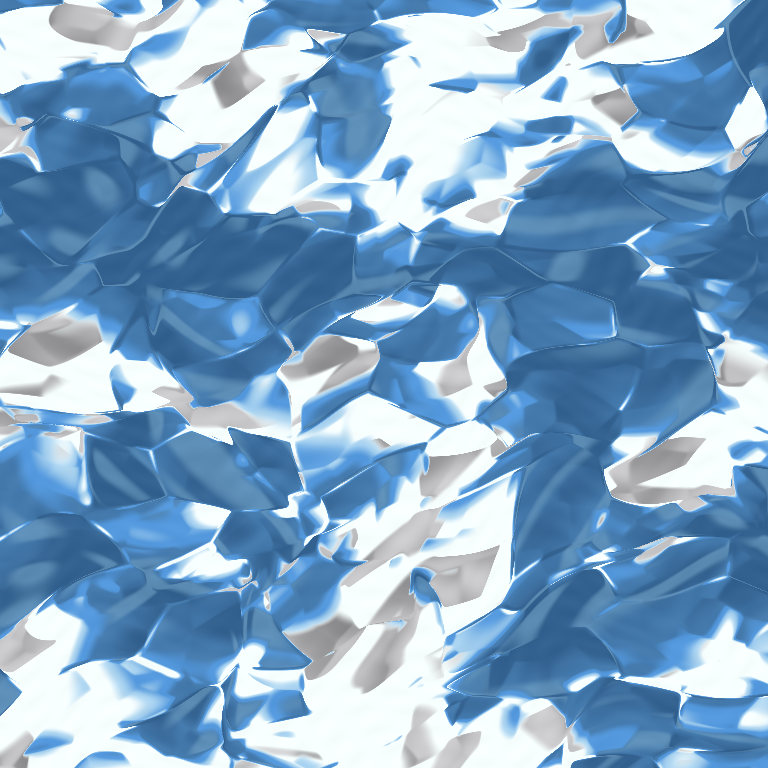
This texture is drawn by a three.js fragment shader. Its source:

```glsl
varying vec2 vUv;

vec2 hash2(vec2 p) {
  return fract(sin(vec2(dot(p, vec2(127.1, 311.7)), dot(p, vec2(269.5, 183.3)))) * 43758.545);
}

// Cellular facets, each bent like a small sheet: x = tone, y = distance to the crease
vec2 facets(vec2 p, float sharpness, float seed) {
  vec2 base = floor(p);
  float tone = 0.0, total = 1e-30, nearest = 9.0, second = 9.0;
  for (int j = -1; j <= 1; j++) {
    for (int i = -1; i <= 1; i++) {
      vec2 cell = base + vec2(float(i), float(j));
      vec2 rnd = hash2(cell + seed);
      vec2 tilt = hash2(cell + seed + 31.7) * 2.0 - 1.0;
      vec2 offset = p - cell - 0.05 - 0.9 * rnd;
      float lift = fract(rnd.x * 7.0 + rnd.y * 5.0) * 2.0 - 1.0;
      float d = dot(offset, offset);
      float weight = exp(-sharpness * d);
      tone += weight * (0.7 * lift + sin(4.0 * dot(offset, tilt) + 2.0 * lift));
      total += weight;
      second = min(second, max(nearest, d));
      nearest = min(nearest, d);
    }
  }
  return vec2(tone / total, sqrt(second) - sqrt(nearest));
}

// Blue foil from shadow to full reflection
vec3 foilColor(float tone) {
  vec3 c = mix(vec3(0.20, 0.38, 0.56), vec3(0.27, 0.48, 0.68), smoothstep(-0.9, -0.1, tone));
  c = mix(c, vec3(0.33, 0.60, 0.87), smoothstep(-0.08, 0.12, tone));
  c = mix(c, vec3(0.67, 0.83, 0.94), smoothstep(0.16, 0.34, tone));
  return mix(c, vec3(0.97, 1.0, 1.0), smoothstep(0.32, 0.46, tone));
}

void main() {
  // Folds run sideways and rise to the right
  vec2 p = mat2(0.96, -0.28, 0.28, 0.96) * vUv;
  p += 0.022 * sin(p.yx * vec2(13.0, 9.0) + vec2(1.3, 4.1));
  p += 0.007 * sin(p.yx * vec2(37.0, 29.0) + vec2(2.7, 0.6));

  // Each layer is shifted by the one above, so creases break across folds
  vec2 sheet = facets(p * vec2(3.0, 5.5) + 2.0, 70.0, 3.0);
  vec2 fold = facets(p * vec2(6.5, 11.5) + 0.22 * sheet.x, 50.0, 17.0);
  vec2 crumple = facets(p * vec2(16.0, 24.0) + 0.25 * fold.x, 24.0, 41.0);
  float ridge = 1.0 - smoothstep(0.0, 0.28, sheet.y);
  float crease = 1.0 - smoothstep(0.0, 0.09, fold.y);

  float tone = 0.38 * sheet.x + 0.44 * fold.x + (0.14 + 0.30 * ridge) * crumple.x;
  tone += 0.13 * sin(14.0 * p.y + 2.0 * sin(5.0 * p.x));
  tone += 0.45 * crease * crumple.x + 0.08 * ridge;
  vec3 color = foilColor(tone);

  // Dull satin sheen in the shaded sheets
  float satin = smoothstep(0.1, 0.8, sin(9.0 * p.x + 4.0 * fold.x) * sin(17.0 * p.y + 3.0 * sheet.x));
  color = mix(color, vec3(0.43, 0.62, 0.76), 0.65 * satin * (1.0 - smoothstep(-0.2, 0.15, tone)));

  // Warm grey reflections inside the bright folds
  vec2 glint = facets(p * vec2(8.0, 17.0) + 0.2 * fold.x, 40.0, 73.0);
  float grey = smoothstep(0.75, 1.1, glint.x) * smoothstep(0.35, 0.5, tone);
  color = mix(color, vec3(0.62, 0.61, 0.62) + 0.10 * crumple.x, 0.85 * grey);

  // Fine brushed grain
  color += 0.012 * sin(190.0 * p.y + 5.0 * sin(23.0 * p.x)) * sin(61.0 * p.x);
  gl_FragColor = vec4(clamp(color, 0.0, 1.0), 1.0);
}
```
